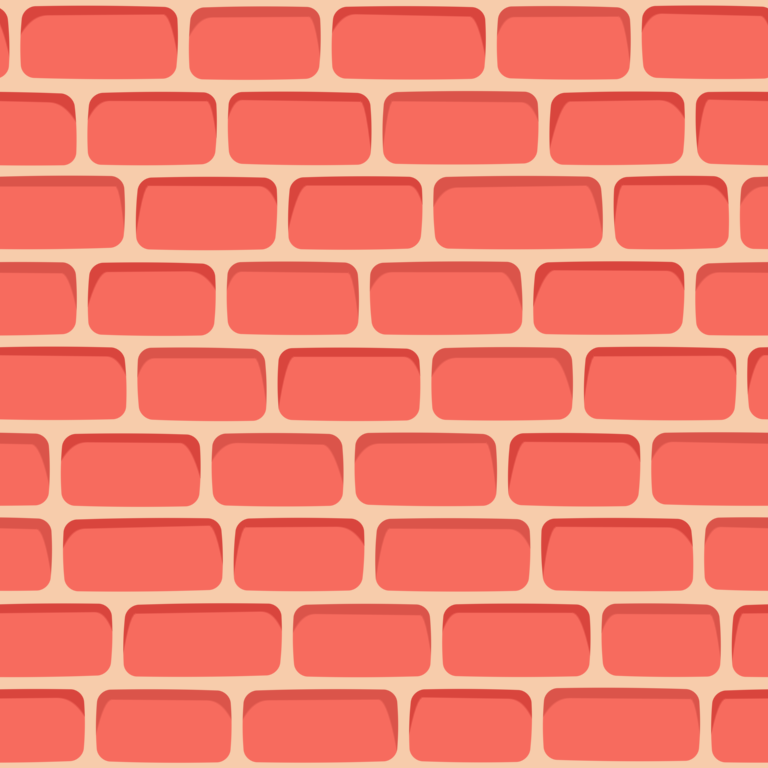
This pattern is drawn by a WebGL 2 fragment shader. Its source:

```glsl
#version 300 es
precision highp float;

uniform vec2 u_resolution;
out vec4 fragColor;

// Layout, as fractions of the canvas
const int ROWS = 9;
const float BRICKS = 5.0;
const float ROW_SHIFT[ROWS] = float[ROWS](
    0.035, 0.099, 0.176, 0.090, 0.155, 0.053, 0.091, 0.162, 0.116);
const float JOINT_JITTER = 0.10;    // in brick widths
const float HALF_JOINT = 0.0072;
const float HALF_HEIGHT = 0.0478;
const float CORNER_RADIUS = 0.016;
const vec2 BOW = vec2(0.0030, 0.0016);
const float TILT = 0.012;
const float LEAN = 0.035;
const float HEIGHT_SHIFT = 0.0012;

// Shaded lip along the top and sides
const float DARK_LIP = 0.0120;
const float SOFT_LIP = 0.0140;
const float LIP_SLANT = 0.018;
const float DARK_SHARE = 0.54;
const float GOLDEN_STEP = 0.618;
const float EDGE_SOFTNESS = 0.0012;

const vec3 MORTAR = vec3(0.97, 0.80, 0.67);
const vec3 FACE = vec3(0.97, 0.42, 0.37);
const vec3 DARK_SHADE = vec3(0.85, 0.27, 0.24);
const vec3 SOFT_SHADE = vec3(0.86, 0.33, 0.29);

float hash(vec2 cell, float salt) {
    vec3 p = fract(vec3(cell + 7.0, salt + 3.0) * vec3(0.1031, 0.1030, 0.0973));
    p += dot(p, p.yzx + 33.33);
    return fract((p.x + p.y) * p.z);
}

float signedHash(vec2 cell, float salt) {
    return 2.0 * hash(cell, salt) - 1.0;
}

// Horizontal position of a joint, in brick widths
float jointAt(float index, float row) {
    return index + JOINT_JITTER * signedHash(vec2(mod(index, BRICKS), row), 1.0);
}

float roundedBox(vec2 p, vec2 halfSize, float radius) {
    vec2 q = abs(p) - halfSize + radius;
    return length(max(q, 0.0)) + min(max(q.x, q.y), 0.0) - radius;
}

// Depth of the lip below the top edge, growing towards both ends
float lipDepth(float x, float halfWidth, float lip, vec2 cell) {
    float nearWidth = mix(0.020, 0.042, hash(cell, 5.0));
    float farWidth = mix(0.013, 0.028, hash(cell, 6.0));
    float nearEnd = clamp(1.0 - (x + halfWidth) / nearWidth, 0.0, 1.0);
    float farEnd = clamp(1.0 - (halfWidth - x) / farWidth, 0.0, 1.0);
    float farDrop = mix(0.045, 0.080, hash(cell, 7.0));
    return lip + LIP_SLANT * signedHash(cell, 8.0) * x
        + 0.025 * pow(nearEnd, 2.5) + farDrop * pow(farEnd, 2.0);
}

void main() {
    vec2 uv = gl_FragCoord.xy / u_resolution;
    float softness = max(EDGE_SOFTNESS, 0.75 / min(u_resolution.x, u_resolution.y));

    // Row from the top, then the brick between two jittered joints
    float rowPosition = (1.0 - uv.y) * float(ROWS);
    float row = clamp(floor(rowPosition), 0.0, float(ROWS - 1));
    float s = (uv.x - ROW_SHIFT[int(row)]) * BRICKS;
    float index = floor(s);
    if (s < jointAt(index, row)) index -= 1.0;
    else if (s >= jointAt(index + 1.0, row)) index += 1.0;
    float left = jointAt(index, row);
    float right = jointAt(index + 1.0, row);
    vec2 cell = vec2(mod(index, BRICKS), row);

    // Slightly skewed local frame
    vec2 p = vec2((s - 0.5 * (left + right)) / BRICKS,
                  (row + 0.5 - rowPosition) / float(ROWS));
    p.y += HEIGHT_SHIFT * signedHash(cell, 2.0) + TILT * signedHash(cell, 3.0) * p.x;
    p.x += LEAN * signedHash(cell, 4.0) * p.y;
    vec2 halfSize = vec2(0.5 * (right - left) / BRICKS - HALF_JOINT, HALF_HEIGHT);

    // Outline with gently bowed sides
    vec2 relative = p / halfSize;
    vec2 bowedSize = halfSize - BOW * min(relative.yx * relative.yx, 1.5);
    float brickDistance = roundedBox(p, bowedSize, CORNER_RADIUS);
    float brick = 1.0 - smoothstep(-softness, softness, brickDistance);

    // Tone and direction of the lip
    bool dark = fract(cell.x * GOLDEN_STEP + hash(vec2(0.0, row), 9.0)) < DARK_SHARE;
    float flip = hash(cell, 10.0) < (dark ? 0.70 : 0.15) ? -1.0 : 1.0;
    float lip = dark ? DARK_LIP : SOFT_LIP;
    float faceDistance = halfSize.y - p.y - lipDepth(flip * p.x, halfSize.x, lip, cell);
    float faceWidth = max(fwidth(faceDistance), softness);
    float face = smoothstep(-faceWidth, faceWidth, faceDistance);

    vec3 brickColor = mix(dark ? DARK_SHADE : SOFT_SHADE, FACE, face);
    fragColor = vec4(mix(MORTAR, brickColor, brick), 1.0);
}
```
